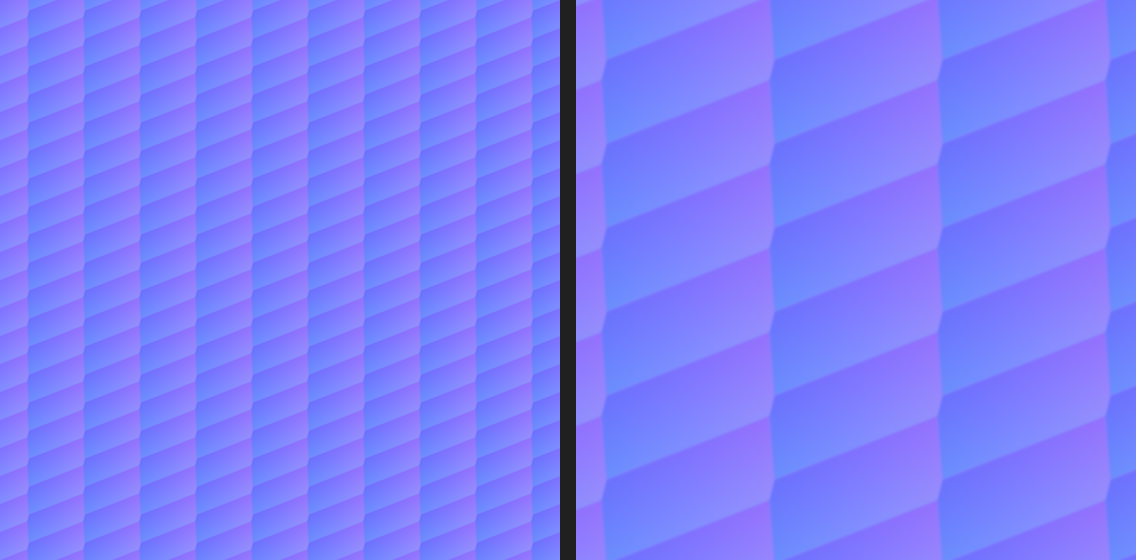
Left, the full canvas; right, a detail of the centre.
Write a three.js fragment shader that draws this texture map.

```glsl
// Normal map of slanted, overlapping scales: 10 columns of 20 convex six-sided cells.
// Each cell is a tilted normal gradient; thin flat seams follow the slanted lines
// and the slightly zigzag column borders. A small box filter smooths the edges.

varying vec2 vUv;

const vec2 REPEATS = vec2(10.0, 20.0);    // cells across and up
const float RISE = 0.78;                  // rows climbed by a slanted line per column
const float ZIGZAG = 0.015;               // sideways swing of a column border, in columns
const vec2 TILT = vec2(0.35, -0.235);     // change of the normal across one cell
const float SEAM_HALF_WIDTH = 0.0009;     // in canvas units
const float SEAM_STRENGTH = 0.30;
const vec3 SEAM_COLOR = vec3(0.52, 0.51, 0.99);
const float FILTER_SIZE = 0.0019;         // in canvas units
const int FILTER_STEPS = 4;

// Sideways offset of a column border: a short lean right, then a long lean back.
float borderOffset(float row) {
  float shortHalf = 0.5 - RISE * (0.5 - ZIGZAG);
  float t = fract(row) - 0.5;
  float a = abs(t);
  return ZIGZAG * sign(t) * min(a / shortHalf, (0.5 - a) / (0.5 - shortHalf));
}

// Distance from a position within 0..1 to the nearer end.
float endDistance(float t) {
  return min(t, 1.0 - t);
}

vec3 scales(vec2 uv) {
  vec2 p = uv * REPEATS;

  // Cell coordinates: x from the column centre, y between two slanted lines
  float column = p.x - 0.5 - borderOffset(p.y);
  float x = p.x - floor(column) - 1.0;
  float y = fract(p.y - RISE * x);

  // Tilted normal, packed into colour
  vec2 n = TILT * vec2(x, y - 0.5);
  vec3 normal = vec3(n, sqrt(1.0 - dot(n, n)));
  vec3 color = 0.5 + 0.5 * normal;

  // Seams between cells
  float slope = RISE * REPEATS.x / REPEATS.y;
  float rowDistance = endDistance(y) / (REPEATS.y * sqrt(1.0 + slope * slope));
  float columnDistance = endDistance(fract(column)) / REPEATS.x;
  float seam = 1.0 - smoothstep(0.0, 2.0 * SEAM_HALF_WIDTH,
                                min(rowDistance, columnDistance));
  return mix(color, SEAM_COLOR, SEAM_STRENGTH * seam);
}

void main() {
  // Average a small grid of samples
  vec3 sum = vec3(0.0);
  for (int j = 0; j < FILTER_STEPS; j++) {
    for (int i = 0; i < FILTER_STEPS; i++) {
      vec2 cell = (vec2(float(i), float(j)) + 0.5) / float(FILTER_STEPS) - 0.5;
      sum += scales(vUv + cell * FILTER_SIZE);
    }
  }
  gl_FragColor = vec4(sum / float(FILTER_STEPS * FILTER_STEPS), 1.0);
}
```
